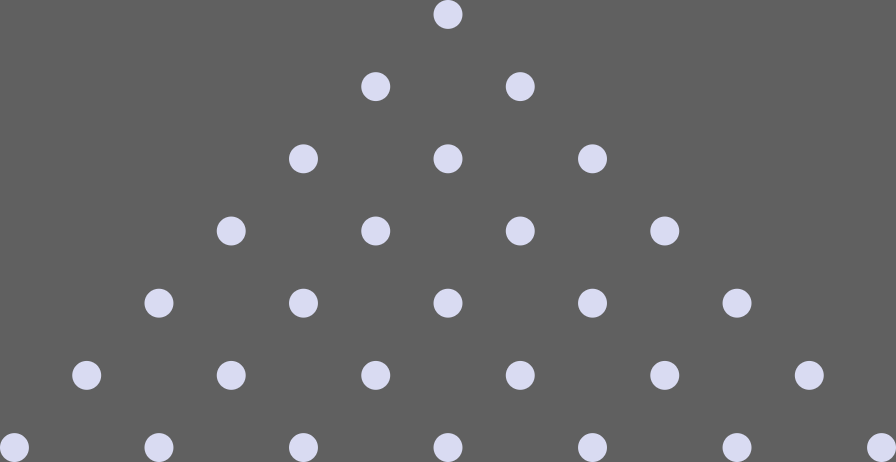
This pattern is drawn by a Shadertoy shader. Its source:

```glsl
// Draws a triangle of pale lavender dots in seven staggered rows on flat grey.

// Signed distance to the nearest unit dot; the bottom row is centred on y = 0.
float dotTriangle(vec2 p) {
    float row = clamp(round(p.y / 5.0), 0.0, 6.0);
    float halfRow = 30.0 - 5.0 * row;
    float column = clamp(round((p.x + halfRow) / 10.0), 0.0, 6.0 - row);
    vec2 center = vec2(10.0 * column - halfRow, 5.0 * row);
    return length(p - center) - 1.0;
}

void mainImage(out vec4 fragColor, in vec2 fragCoord) {
    // The canvas spans 62 by 32 dot radii
    vec2 p = fragCoord / iResolution.xy * vec2(62.0, 32.0) - vec2(31.0, 1.0);
    float pixel = 62.0 / iResolution.x;

    // Smooth coverage across one pixel at the rim
    float coverage = clamp(0.5 - dotTriangle(p) / pixel, 0.0, 1.0);

    vec3 grey = vec3(0.378);
    vec3 lavender = vec3(0.85, 0.86, 0.95);
    fragColor = vec4(mix(grey, lavender, coverage), 1.0);
}
```
